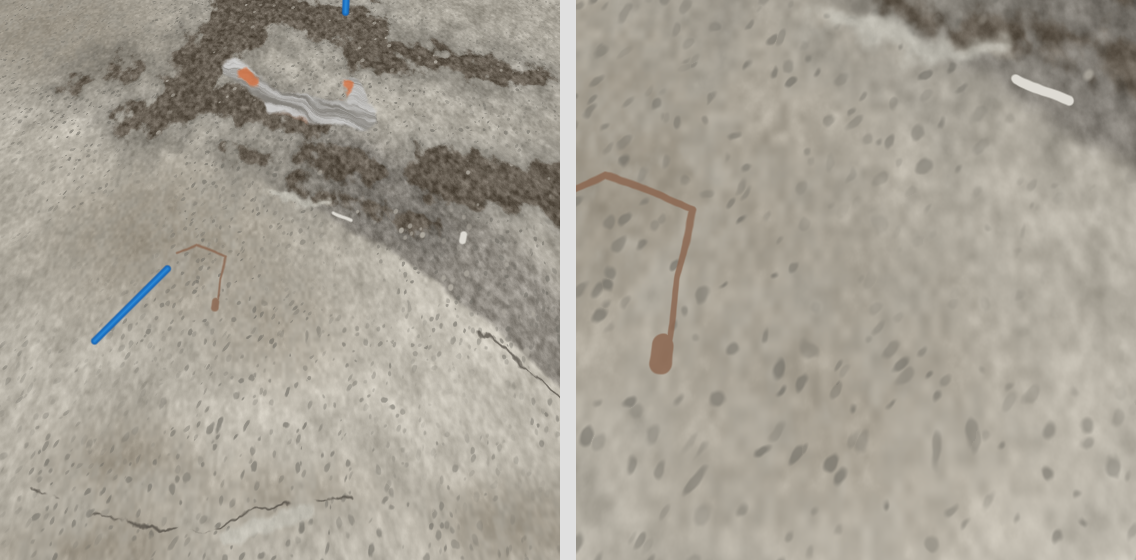
Left, the full canvas; right, a detail of the centre.
Give the GLSL for this texture, as a WebGL 2 fragment shader.

```glsl
#version 300 es
precision highp float;
// Weathered concrete slab with damp dirt, specks, cracks and scattered litter.
uniform vec2 u_resolution;
out vec4 fragColor;

float hash(vec2 p) {
  vec3 v = fract(p.xyx * .1031);
  v += dot(v, v.yzx + 33.33);
  return fract((v.x + v.y) * v.z);
}

float noise(vec2 p) {
  vec2 i = floor(p), f = fract(p);
  f = f * f * (3. - 2. * f);
  return mix(mix(hash(i), hash(i + vec2(1, 0)), f.x),
             mix(hash(i + vec2(0, 1)), hash(i + 1.), f.x), f.y);
}

float fbm(vec2 p) {
  float sum = 0., amp = .515;
  for (int i = 0; i < 5; i++) {
    sum += amp * noise(p);
    p = mat2(1.6, 1.2, -1.2, 1.6) * p + 7.3;
    amp *= .5;
  }
  return sum;
}

// Distance to the segment from (ax, ay) to (bx, by)
float seg(vec2 p, float ax, float ay, float bx, float by) {
  vec2 a = vec2(ax, ay), d = vec2(bx, by) - a;
  return length(p - a - d * clamp(dot(p - a, d) / dot(d, d), 0., 1.));
}

float cover(float d, float soft) { return 1. - smoothstep(-soft, soft, d); }

float blob(vec2 p, float x, float y, float rx, float ry) {
  vec2 d = (p - vec2(x, y)) / vec2(rx, ry);
  return exp(-dot(d, d));
}

// Scattered grains: x is coverage, y is the tone of the grain
vec2 grains(vec2 p, float density) {
  vec2 result = vec2(0);
  for (int k = 0; k < 9; k++) {
    vec2 cell = floor(p) + vec2(k % 3 - 1, k / 3 - 1);
    vec2 d = p - cell - vec2(hash(cell), hash(cell + 31.7));
    d = vec2(d.x * .8 + d.y * .6, d.y * 1.2 - d.x * .9);
    float c = cover(length(d) - .15 - .3 * hash(cell + 57.1), .14);
    c *= step(hash(cell + 83.9), density);
    if (c > result.x) result = vec2(c, hash(cell + 11.3));
  }
  return result;
}

void main() {
  vec2 p = gl_FragCoord.xy / u_resolution;
  float px = 1.2 / u_resolution.y;
  // Ground plane: detail shrinks towards the top
  vec2 q = vec2(p.x - .5, 1) * 1.8 / (1.8 - p.y);
  vec2 wobble = vec2(fbm(q * 16.), fbm(q * 16. + 40.)) - .5;
  vec2 w = p + .06 * wobble;
  float broad = fbm(q * 5. + 3.), medium = fbm(q * 24. + 9.);
  float fine = fbm(q * 75. + 17.) - .5;

  // Pale slab and brown stains
  vec3 color = vec3(.725, .705, .66) + .18 * (broad - .5) + .2 * (medium - .5);
  float stain = blob(w, .3, .57, .22, .13) + .7 * blob(w, .5, .4, .12, .09)
    + blob(w, .22, .17, .14, .08) + blob(w, .18, .02, .18, .06)
    + blob(w, .93, .06, .16, .08) + .8 * blob(w, .52, .12, .14, .06)
    + .8 * blob(w, .08, .95, .25, .1);
  stain *= smoothstep(.2, .65, medium * .6 + fine * .4 + .2);
  color = mix(color, vec3(.52, .485, .425), .75 * min(stain, 1.));
  color += .06 * blob(w, .8, .3, .24, .2);

  // Worn ground and gravel beyond the curved slab edge
  float edge = p.y - .77 + .46 * p.x * p.x + .035 * wobble.y;
  float beyond = smoothstep(-.006, .012, edge);
  color *= 1. - .05 * beyond;
  float gravel = beyond * smoothstep(.42, .68, p.x) * cover(edge - .18, .06);
  color = mix(color, vec3(.53, .51, .48) + .2 * fine, .85 * gravel);

  // Dirt patches with ragged outlines
  float d = seg(w, .42, .96, .34, .86) - .045;
  d = min(d, seg(w, .37, .83, .22, .78) - .025);
  d = min(d, seg(w, .42, 1., .66, .955) - .035);
  d = min(d, seg(w, .62, .92, .95, .86) - .02);
  d = min(d, seg(w, .4, .82, .58, .79) - .03);
  d = min(d, seg(w, .77, .69, 1.02, .65) - .045);
  d = min(d, seg(w, .54, .72, .66, .69) - .021);
  d = min(d, seg(w, .42, .72, .47, .71) - .014);
  d = min(d, seg(w, .52, .67, .78, .59) - .008);
  d = min(d, seg(w, .13, .85, .24, .885) - .01);
  d += .05 * (medium - .5);
  color *= 1. - .22 * cover(d - .02, .06);
  float dirt = cover(d, .007);
  color = mix(color, vec3(.385, .35, .305) + .2 * fine, .92 * dirt);

  // Grain, dark specks and pale pebbles
  color += .15 * fine + .07 * (noise(q * 125.) - .5);
  vec2 speck = grains(q * 65. + wobble * 2., .42);
  speck.x *= (.2 + .45 * speck.y) * (1. - dirt) * smoothstep(.25, .6, broad);
  color = mix(color, vec3(.43, .42, .39), speck.x);
  vec2 pebble = grains(q * 48. + 90., .1);
  color = mix(color, vec3(.68, .66, .62), pebble.x * pebble.y * max(dirt, gravel));

  // Spalled patches and cracks
  float chip = min(seg(w, .4, .04, .54, .09) - .014, seg(w, .48, .65, .58, .64) - .007);
  color = mix(color, vec3(.77, .76, .72) + .18 * fine, .8 * cover(chip, .006));
  float crack = min(seg(w, .06, .13, .2, .063), seg(w, .2, .063, .36, .05));
  crack = min(crack, min(seg(w, .36, .05, .46, .1), seg(w, .46, .1, .64, .112)));
  crack = min(crack, seg(w, .86, .41, 1.02, .27)) - .004 * medium;
  color = mix(color, vec3(.31, .29, .26), .75 * cover(crack, .0025) * smoothstep(.3, .5, medium));

  // Crumpled translucent sheet with orange print
  vec2 s = p + .025 * wobble;
  float sheet = min(seg(s, .415, .88, .48, .83) - .015, seg(s, .49, .82, .65, .79) - .023);
  sheet = min(sheet, seg(s, .625, .85, .65, .79) - .016);
  float fold = fbm(vec2(s.x * 14. + s.y * 20., s.y * 75. + s.x * 30.));
  vec3 film = mix(vec3(.53, .52, .5), vec3(.84), smoothstep(.25, .7, fold));
  float ink = min(seg(s, .438, .865, .455, .852), seg(s, .61, .832, .618, .85)) - .009;
  ink = min(ink, seg(s, .49, .789, .545, .782) - .004);
  film = mix(film, vec3(.85, .43, .23), .85 * cover(ink, .004));
  color = mix(color, film, .88 * cover(sheet, .004));

  // Blue straws, dry twig and white scraps
  float straw = min(seg(p, .169, .391, .299, .52), seg(p, .617, .978, .618, 1.));
  vec3 blue = mix(vec3(.17, .54, .84), vec3(.05, .34, .67), straw / .007);
  color = mix(color, blue, cover(straw - .0062, px));
  vec2 t = p + .008 * wobble;
  float twig = min(seg(t, .315, .548, .35, .562), seg(t, .35, .562, .402, .543));
  twig = min(twig, min(seg(t, .402, .543, .388, .46), seg(t, .384, .46, .383, .45) - .005));
  color = mix(color, vec3(.54, .39, .3), .8 * cover(twig - .002, px));
  float scrap = min(seg(t, .595, .62, .625, .608), seg(p, .826, .57, .828, .581) - .003);
  color = mix(color, vec3(.87, .86, .83), cover(scrap - .003, px));
  fragColor = vec4(clamp(color, 0., 1.), 1);
}
```
